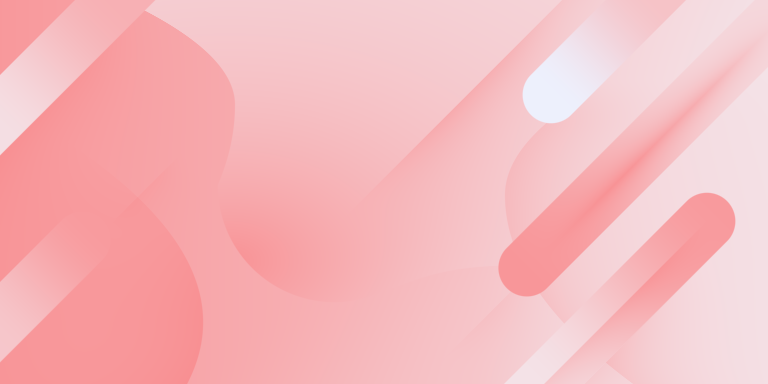
A Shadertoy shader for this background:

```glsl
// Soft coral and blush backdrop with curved panels and diagonal rounded bars.
#define CORAL vec3(0.975, 0.54, 0.55)
#define BLUSH vec3(0.957, 0.90, 0.92)
#define ICE vec3(0.93, 0.94, 0.99)
#define BAR_RADIUS 0.074
#define CREASE_REACH 0.10
#define BLOB_CENTER vec2(0.872, 0.482)
#define BLOB_RADIUS 0.305

const vec2 UP_RIGHT = vec2(0.70711, -0.70711);
const vec2 DOWN_RIGHT = vec2(0.70711, 0.70711);

// Antialiased coverage of a signed distance, negative inside
float cover(float d) {
    float px = 0.8 / iResolution.y;
    return 1.0 - smoothstep(-px, px, d);
}

// Shadow with a crisp start at d = 0 that fades over reach
float crease(float d, float reach) {
    return cover(-d) * exp(-max(d, 0.0) / reach);
}

// One when x lies between two soft limits
float span(float x, float lo, float hi, float soft) {
    return smoothstep(lo, lo + soft, x) * (1.0 - smoothstep(hi - soft, hi, x));
}

// Bar with a round tip, endless along dir
float barMask(vec2 q, vec2 tip, vec2 dir) {
    vec2 d = q - tip;
    return cover(length(d - dir * max(dot(d, dir), 0.0)) - BAR_RADIUS);
}

vec3 tone(float t) {
    return mix(CORAL, BLUSH, clamp(t, 0.0, 1.0));
}

// Signed distance of the central panel: round bowl with flared shoulders
float panelDistance(vec2 q) {
    if (q.x > BLOB_CENTER.x) {
        float k = (q.x - BLOB_CENTER.x) / 0.22;
        return q.y - 0.69 - 0.097 * exp(-k * k);
    }
    if (q.y < BLOB_CENTER.y) {
        float h = q.y - 0.273;
        float bend = h < 0.0 ? 3.9 : 1.03;
        return 0.612 - bend * h * h - q.x;
    }
    return length(q - BLOB_CENTER) - BLOB_RADIUS;
}

void mainImage(out vec4 fragColor, in vec2 fragCoord) {
    // Height is one unit; q.y runs downward
    vec2 q = fragCoord / iResolution.y;
    q.y = 1.0 - q.y;
    float across = q.x + q.y;
    float along = q.x - q.y;

    // Ground and lower left bulge
    float t = 0.16 + 0.30 * q.x;
    float k = q.y - 0.839;
    float depth = 0.529 - 1.61 * k * k - q.x;
    t -= 0.25 * crease(depth, 0.25) * smoothstep(0.35, 0.85, q.y);
    t -= 0.06 * crease(across - 0.872, 0.06) * span(along, -0.32, 0.08, 0.15);

    // Central panel, lighter away from its lower left rim
    float rim = length((q - vec2(0.60, 0.68)) * vec2(0.75, 1.1));
    float panel = 0.08 + 0.85 * (1.0 - exp(-1.9 * rim));
    float panelMask = max(cover(panelDistance(q)), smoothstep(1.2, 1.5, q.x));
    t = mix(t, panel, panelMask);
    t += 0.12 * smoothstep(1.5, 2.2, across);

    // Diagonal folds
    float fold = smoothstep(0.3, 0.95, along) * (1.0 - 0.5 * smoothstep(1.1, 1.5, along));
    t -= 0.32 * crease(across - 1.464, CREASE_REACH) * fold;
    t -= 0.08 * crease(across - 2.09, CREASE_REACH) * span(along, 0.2, 0.8, 0.3);

    // Right hand curved panel
    k = q.y - 0.508;
    depth = q.x - 1.315 - (k < 0.0 ? 3.07 : 1.38) * k * k;
    t -= 0.17 * crease(depth, 0.16) * smoothstep(0.2, 0.34, q.y);

    // Shadows under the outer bars
    t -= 0.10 * crease(across - 0.404, 0.12) * (1.0 - smoothstep(0.0, 0.4, along));
    t -= 0.16 * crease(across - 2.521, 0.12) * (1.0 - smoothstep(0.7, 1.2, along));
    vec3 color = tone(t);

    // Upper left bar
    float fill = mix(0.92, 0.42, smoothstep(-0.35, 0.30, along));
    color = mix(color, tone(fill), barMask(q, vec2(-0.5, 0.8), UP_RIGHT));

    // Lower left bar
    vec2 tip = vec2(0.214, 0.625);
    float run = dot(q - tip, -UP_RIGHT);
    color = mix(color, tone(mix(0.19, 0.66, smoothstep(-0.05, 0.34, run))),
                barMask(q, tip, -UP_RIGHT));

    // Icy bar
    tip = vec2(1.435, 0.247);
    run = dot(q - tip, UP_RIGHT);
    color = mix(color, mix(ICE, tone(0.62), smoothstep(0.0, 0.38, run)),
                barMask(q, tip, UP_RIGHT));

    // Coral bar with a soft central groove
    tip = vec2(1.372, 0.698);
    run = dot(q - tip, UP_RIGHT);
    float side = dot(q - tip, DOWN_RIGHT);
    fill = mix(0.13, 0.85, smoothstep(-0.05, 0.75, run));
    fill -= 0.42 * exp(-abs(side - 0.008) * 28.0) * span(run, 0.02, 1.0, 0.4);
    color = mix(color, tone(fill), barMask(q, tip, UP_RIGHT));

    // Lower right bar, folded along its axis
    tip = vec2(1.841, 0.576);
    run = dot(q - tip, -UP_RIGHT);
    side = dot(q - tip, DOWN_RIGHT);
    fill = mix(0.18, 0.96, smoothstep(-0.05, 0.62, run));
    fill -= 0.32 * crease(side, 0.08) * smoothstep(-0.02, 0.25, run);
    color = mix(color, tone(fill), barMask(q, tip, -UP_RIGHT));

    fragColor = vec4(color, 1.0);
}
```
